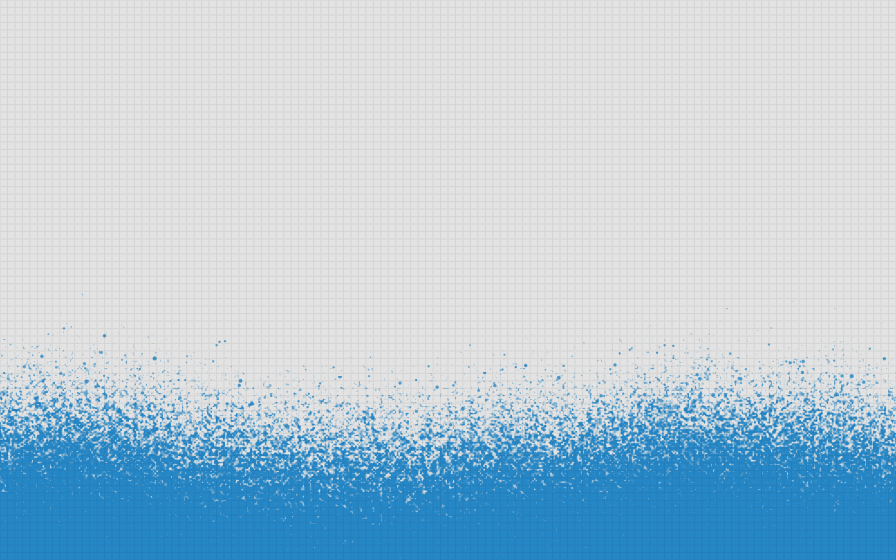
This background is drawn by a Shadertoy shader. Its source:

```glsl
#define PAPER vec3(0.892, 0.892, 0.890)
#define PAINT vec3(0.150, 0.530, 0.780)
#define GRID_ROWS 75.0
#define GRID_WIDTH 0.15
#define GRID_DARKNESS 0.065
#define EDGE_HEIGHT 0.224
#define EDGE_SWELL 0.026
#define GRAIN_SCALE 310.0
#define GRAIN_SOFTNESS 0.30
#define SPRAY_FALLOFF 5.2
#define DROP_REACH 0.23
#define DROP_LAYERS 4

float hash(vec2 p) {
    return fract(sin(dot(p, vec2(127.1, 311.7))) * 43758.5453);
}

float valueNoise(vec2 p) {
    vec2 cell = floor(p), f = fract(p);
    f = f * f * (3.0 - 2.0 * f);
    float low = mix(hash(cell), hash(cell + vec2(1.0, 0.0)), f.x);
    float high = mix(hash(cell + vec2(0.0, 1.0)), hash(cell + 1.0), f.x);
    return mix(low, high, f.y);
}

// Height above the middle of the wavy paint edge
float heightAboveEdge(vec2 p, float across) {
    float swell = EDGE_SWELL * cos(7.85 * across);
    float ripple = 0.02 * (valueNoise(vec2(p.x * 9.0, 3.0)) - 0.5);
    return p.y - EDGE_HEIGHT - swell - ripple;
}

// Fine speckle that thins out with height and vanishes far above the edge
float sprayGrain(vec2 p, float height) {
    vec2 turned = mat2(0.8, 0.6, -0.6, 0.8) * p;
    float fine = valueNoise(p * GRAIN_SCALE);
    float coarse = valueNoise(turned * GRAIN_SCALE * 0.6 + 17.0);
    float clumps = valueNoise(turned * 38.0 + 5.0) - 0.5;
    float grain = 0.5 + 1.3 * (mix(fine, coarse, 0.4) - 0.5);
    float density = 0.5 - 0.95 * tanh(SPRAY_FALLOFF * height) + 0.08 * clumps;
    return smoothstep(-GRAIN_SOFTNESS, GRAIN_SOFTNESS, density - grain);
}

// Scattered drops, each kept inside its own cell
float sprayDrops(vec2 p, float height, float pixel) {
    float ink = 0.0;
    float size = 0.042;
    for (int i = 0; i < DROP_LAYERS; i++) {
        vec2 q = p / size + float(i) * 31.7;
        vec2 cell = floor(q);
        vec2 centre = 0.2 + 0.6 * vec2(hash(cell + 1.3), hash(cell + 7.9));
        float nearness = 1.0 - smoothstep(0.0, DROP_REACH, height);
        float present = step(hash(cell + 4.1), 0.8 * nearness * nearness);
        present *= step(0.001, nearness);
        float luck = hash(cell + 9.7);
        float radius = min(0.0009 + 0.0028 * luck * luck * luck, 0.16 * size);
        float dist = length((fract(q) - centre) * size) - radius;
        float cover = 1.0 - smoothstep(-0.7 * pixel, 0.7 * pixel, dist);
        ink = max(ink, cover * present * mix(0.2, 0.85, luck));
        size *= 0.66;
    }
    return ink;
}

// Thin ruled lines, box filtered over one pixel
float gridLines(vec2 p, float pixel) {
    vec2 dist = abs(fract(p * GRID_ROWS + 0.5) - 0.5);
    float footprint = pixel * GRID_ROWS;
    vec2 overlap = (0.5 * (GRID_WIDTH + footprint) - dist) / footprint;
    vec2 cover = clamp(overlap, 0.0, min(1.0, GRID_WIDTH / footprint));
    return max(cover.x, cover.y);
}

void mainImage(out vec4 fragColor, in vec2 fragCoord) {
    float pixel = 1.0 / iResolution.y;
    vec2 p = fragCoord * pixel;
    float height = heightAboveEdge(p, fragCoord.x / iResolution.x);

    // Paint over paper
    float ink = max(sprayGrain(p, height), sprayDrops(p, height, pixel));
    vec3 color = mix(PAPER, PAINT, ink);

    // Grid over everything
    color *= 1.0 - GRID_DARKNESS * gridLines(p, pixel);
    fragColor = vec4(color, 1.0);
}
```
